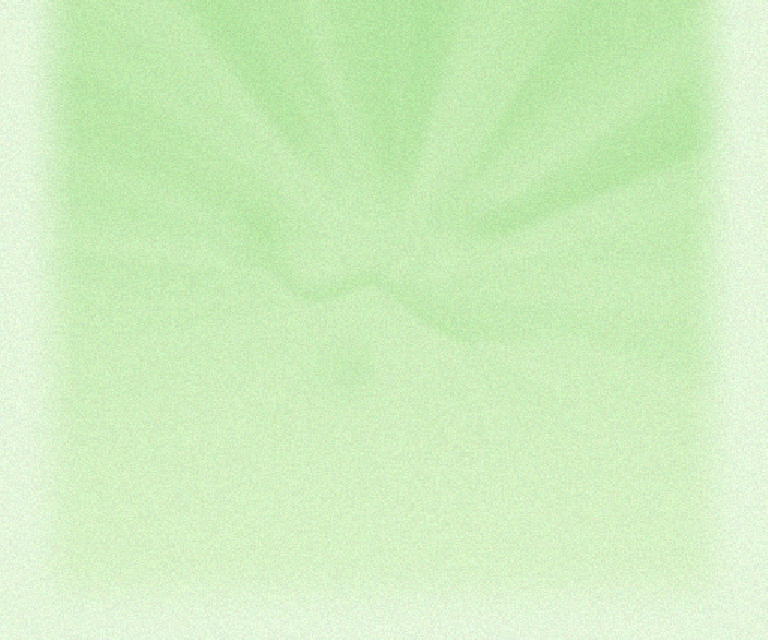
This background is drawn by a WebGL 1 fragment shader. Its source:

```glsl
precision highp float;
uniform vec2 u_resolution;

const vec3 DEEP_GREEN = vec3(0.690, 0.888, 0.614);
const vec3 PALE_GREEN = vec3(0.848, 0.948, 0.780);
const vec3 BORDER_MINT = vec3(0.896, 0.964, 0.858);
const vec2 BURST_CENTER = vec2(0.50, 0.547);
const float ASPECT = 1.2;
const float TOP_TONE = 0.34;
const float BEAM_STRENGTH = 0.82;
const float FOLD_STRENGTH = 0.30;
const float BROAD_STREAKS = 0.10;
const float FINE_STREAKS = 0.08;
const vec2 GRAIN_GRID = vec2(512.0, 426.0);
const float GRAIN_LIGHT = 0.050;
const float GRAIN_TINT = 0.045;

float hash(vec2 p) {
  vec3 q = fract(vec3(p.xyx) * 0.1031);
  q += dot(q, q.yzx + 33.33);
  return fract((q.x + q.y) * q.z);
}

float noise(vec2 p) {
  vec2 i = floor(p);
  vec2 f = fract(p);
  f = f * f * (3.0 - 2.0 * f);
  float low = mix(hash(i), hash(i + vec2(1.0, 0.0)), f.x);
  float high = mix(hash(i + vec2(0.0, 1.0)), hash(i + vec2(1.0, 1.0)), f.x);
  return mix(low, high, f.y);
}

// Beam around a heading in degrees; skew moves its crest toward one side,
// leaving that side crisp and the other soft
float beam(vec2 polar, float heading, float halfWidth, float skew, float inner, float outer) {
  float turn = (mod(polar.x - heading + 180.0, 360.0) - 180.0) / halfWidth - skew;
  float slope = turn < 0.0 ? -turn / (1.0 + skew) : turn / (1.0 - skew);
  float across = 1.0 - smoothstep(0.0, 1.0, slope);
  float along = smoothstep(inner * 0.6, inner * 1.3, polar.y);
  return across * along * (1.0 - smoothstep(outer * 0.6, outer, polar.y));
}

// Elliptical glow
float glow(vec2 p, vec2 center, vec2 radius) {
  vec2 d = (p - center) / radius;
  return exp(-dot(d, d));
}

// Positive values lighten, negative values deepen
float beamTone(vec2 polar) {
  float tone = 0.0;
  tone -= 0.29 * beam(polar, 88.0, 19.0, -0.3, 0.17, 0.70);
  tone -= 0.28 * beam(polar, 114.0, 13.0, 0.70, 0.25, 1.2);
  tone += 0.12 * beam(polar, 102.0, 4.0, 0.7, 0.28, 0.7);
  tone += 0.12 * beam(polar, 131.0, 11.0, -0.6, 0.20, 0.9);
  tone -= 0.17 * beam(polar, 149.0, 13.0, 0.3, 0.18, 0.9);
  tone += 0.13 * beam(polar, 157.0, 6.0, 0.5, 0.25, 0.7);
  tone -= 0.18 * beam(polar, 163.0, 6.0, -0.4, 0.25, 0.9);
  tone -= 0.14 * beam(polar, 177.0, 6.0, -0.5, 0.28, 0.8);
  tone += 0.12 * beam(polar, 67.0, 10.0, 0.6, 0.12, 0.9);
  tone -= 0.18 * beam(polar, 49.0, 9.0, 0.6, 0.26, 0.75);
  tone += 0.10 * beam(polar, 40.0, 7.0, -0.4, 0.25, 0.9);
  tone -= 0.29 * beam(polar, 30.0, 8.0, -0.6, 0.22, 1.0);
  tone += 0.06 * beam(polar, 14.0, 10.0, 0.3, 0.20, 0.7);
  tone -= 0.15 * beam(polar, -8.0, 10.0, -0.3, 0.22, 1.0);
  tone -= 0.12 * beam(polar, -38.0, 8.0, 0.6, 0.14, 0.42);
  return tone;
}

// Shade resting on the crisp upper outline of the lower light mass
float foldShade(vec2 p) {
  float outline = -0.02 + 0.05 * (1.0 - smoothstep(-0.19, -0.115, p.x));
  outline += 0.026 * glow(vec2(p.x, 0.0), vec2(-0.02, 0.0), vec2(0.05, 1.0));
  outline -= 0.065 * smoothstep(-0.02, 0.14, p.x);
  float above = p.y - outline;
  float depth = mix(0.075, 0.026, smoothstep(-0.20, -0.12, p.x));
  depth = mix(depth, 0.070, smoothstep(0.02, 0.08, p.x));
  float crisp = smoothstep(-0.008, 0.010, above) * exp(-above * above / (depth * depth));
  return crisp * smoothstep(-0.27, -0.15, p.x) * (1.0 - smoothstep(0.10, 0.32, p.x));
}

// Folds of light and shade around the burst center
float coreTone(vec2 p) {
  float tone = -FOLD_STRENGTH * foldShade(p);
  tone += 0.08 * glow(p, vec2(-0.07, 0.11), vec2(0.09, 0.10));
  tone += 0.14 * glow(p, vec2(0.08, 0.04), vec2(0.035, 0.05));
  tone += 0.06 * glow(p, vec2(0.10, -0.09), vec2(0.09, 0.03));
  tone -= 0.12 * glow(p, vec2(-0.19, 0.095), vec2(0.06, 0.05));
  tone -= 0.20 * glow(p, vec2(0.15, 0.11), vec2(0.07, 0.030));

  // Leaning crease between the two upper folds
  float lean = p.x - 0.024 - 0.6 * p.y;
  float crease = smoothstep(-0.006, 0.006, lean) * exp(-max(lean, 0.0) / 0.022);
  tone -= 0.16 * crease * glow(p, vec2(0.04, 0.035), vec2(0.08, 0.045));

  float patchEdge = 1.0 - smoothstep(-0.022, -0.008, p.x);
  tone -= 0.20 * patchEdge * glow(p, vec2(-0.05, -0.125), vec2(0.06, 0.045));
  return tone;
}

void main() {
  vec2 uv = gl_FragCoord.xy / u_resolution;
  vec2 p = (uv - BURST_CENTER) * vec2(ASPECT, 1.0);
  float radius = max(length(p), 0.0001);
  vec2 polar = vec2(degrees(atan(p.y, p.x + 0.00001)), radius);

  // Vertical wash with the burst laid over it
  float tone = mix(1.0, TOP_TONE, smoothstep(0.0, 1.05, uv.y));
  tone += BEAM_STRENGTH * beamTone(polar) + coreTone(p);

  // Radial streaks, calmer toward the bottom
  vec2 ray = p / radius;
  float broad = noise(ray * 5.0 + radius * 1.5 + 20.0) - 0.5;
  float fine = smoothstep(0.3, 0.7, noise(ray * 13.0 + radius * 3.0 + 50.0)) - 0.5;
  float streakMask = smoothstep(0.04, 0.25, radius) * smoothstep(0.20, 0.60, uv.y);
  tone += (BROAD_STREAKS * broad + FINE_STREAKS * fine) * streakMask;
  vec3 color = mix(DEEP_GREEN, PALE_GREEN, clamp(tone, 0.0, 1.0));

  // Pale border on the left, right and bottom
  float inside = smoothstep(0.025, 0.110, uv.x) * (1.0 - smoothstep(0.888, 0.968, uv.x));
  color = mix(BORDER_MINT, color, inside * smoothstep(0.01, 0.135, uv.y));

  // Paper grain with a slight tint
  vec2 cell = floor(uv * GRAIN_GRID);
  vec3 tint = vec3(hash(cell + 71.0), hash(cell + 193.0), hash(cell + 317.0)) - 0.5;
  color += GRAIN_LIGHT * (hash(cell) - 0.5) + GRAIN_TINT * tint;
  gl_FragColor = vec4(color, 1.0);
}
```
